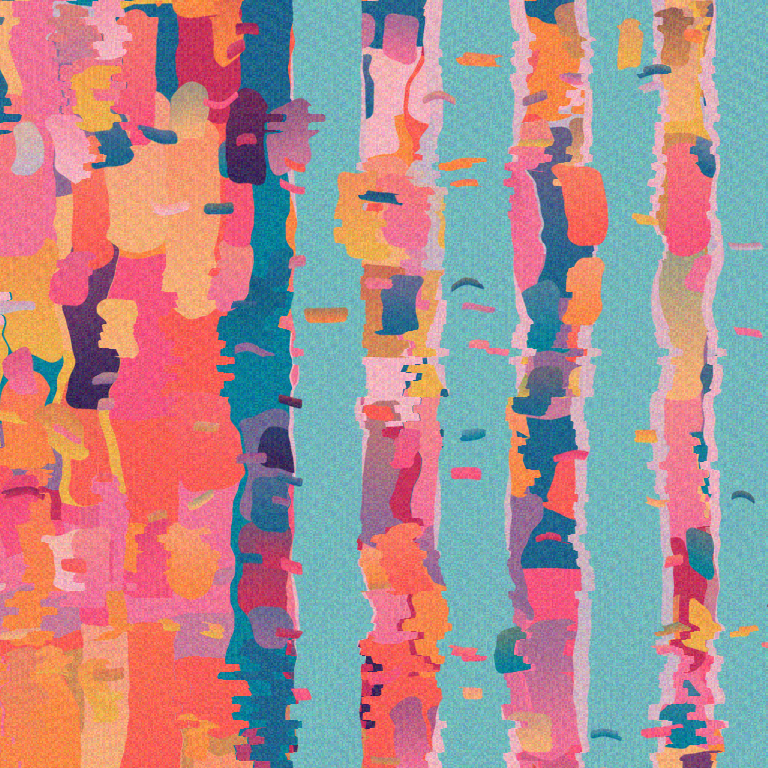
Reproduce this background procedurally as a three.js fragment shader.

```glsl
// Ragged vertical paint strokes in pink, orange and blue between pale teal columns, under fine grain.
varying vec2 vUv;

const vec3 TEAL = vec3(0.45, 0.72, 0.74);
const float TEAL_FIRST = 0.43;      // centre of the first teal column
const float TEAL_STEP = 0.19;       // distance between teal columns
const float TEAL_HALF = 0.044;      // half width of a teal column
const float BLUE_CENTRE = 0.345;    // centre of the band that leans to blue
const float COLUMNS = 13.0;         // columns of the underpaint
const float EDGE = 0.0012;          // softness of the outlines
const float GRAIN = 0.17;           // strength of the grain
const float GRAIN_CELLS = 512.0;    // grains across the canvas

float hash(vec2 p) {
  return fract(sin(dot(p, vec2(127.1, 311.7))) * 43758.545);
}

float noise(vec2 p) {
  vec2 i = floor(p), f = fract(p);
  f = f * f * (3.0 - 2.0 * f);
  return mix(mix(hash(i), hash(i + vec2(1, 0)), f.x),
             mix(hash(i + vec2(0, 1)), hash(i + vec2(1, 1)), f.x), f.y);
}

// Palette ordered from dark blue through pink and orange to pale.
vec3 palette(float h) {
  if (h < 0.06) return vec3(0.03, 0.50, 0.60);
  if (h < 0.12) return vec3(0.12, 0.40, 0.55);
  if (h < 0.15) return vec3(0.24, 0.16, 0.35);
  if (h < 0.21) return vec3(0.58, 0.42, 0.58);
  if (h < 0.26) return vec3(0.78, 0.20, 0.36);
  if (h < 0.34) return vec3(0.96, 0.34, 0.49);
  if (h < 0.46) return vec3(0.94, 0.45, 0.59);
  if (h < 0.52) return vec3(0.79, 0.48, 0.60);
  if (h < 0.60) return vec3(0.98, 0.37, 0.34);
  if (h < 0.67) return vec3(0.98, 0.53, 0.28);
  if (h < 0.71) return vec3(0.83, 0.54, 0.34);
  if (h < 0.77) return vec3(0.93, 0.68, 0.31);
  if (h < 0.87) return vec3(0.96, 0.68, 0.47);
  if (h < 0.95) return vec3(0.95, 0.70, 0.75);
  return vec3(0.78, 0.70, 0.76);
}

// Colour of a stroke: blue near one band, warmer towards the lower left.
vec3 pigment(float h, vec2 centre) {
  float blue = 1.0 - smoothstep(0.025, 0.055, abs(centre.x - BLUE_CENTRE));
  float warm = (1.0 - smoothstep(0.1, 0.45, centre.y)) * (1.0 - step(0.3, centre.x));
  h = mix(h, 0.45 + 0.42 * h, warm);
  return palette(mix(h, h * 0.25, blue));
}

// Wavy outlines plus patches of thin horizontal slits.
vec2 ragged(vec2 p, float seed, float slits) {
  float wave = noise(p * vec2(7.0, 15.0) + seed) - 0.5;
  float ripple = noise(p * vec2(16.0, 55.0) + seed) - 0.5;
  float lift = noise(p * vec2(28.0, 9.0) + seed) - 0.5;
  float patchy = smoothstep(0.53, 0.6, noise(p * vec2(8.0, 13.0) - seed));
  float row = floor(p.y * 95.0);
  float slit = mix(hash(vec2(row, seed)), hash(vec2(row + 1.0, seed)),
                   smoothstep(0.8, 1.0, fract(p.y * 95.0))) - 0.5;
  return p + vec2(0.03 * wave + 0.008 * ripple + slits * patchy * slit, 0.022 * lift);
}

float roundBox(vec2 p, vec2 halfSize, float radius) {
  vec2 d = abs(p) - halfSize + radius;
  return length(max(d, 0.0)) + min(max(d.x, d.y), 0.0) - radius;
}

float cover(float d) {
  return 1.0 - smoothstep(-EDGE, EDGE, d);
}

// Jittered grid of rounded strokes; only the four nearest cells can reach a point.
vec3 strokes(vec3 col, vec2 q, vec2 grid, vec2 size, float density, float seed) {
  vec2 home = floor(q * grid - 0.5);
  for (int i = 0; i < 4; i++) {
    vec2 cell = home + vec2(mod(float(i), 2.0), floor(float(i) * 0.5));
    vec2 key = cell + seed;
    if (hash(key) < density) {
      vec2 jitter = vec2(hash(key + 3.1), hash(key + 5.7)) - 0.5;
      vec2 centre = (cell + 0.5 + 0.4 * jitter) / grid;
      vec2 halfSize = size * (0.6 + 0.7 * vec2(hash(key + 8.3), hash(key + 11.9)));
      vec2 local = q - centre;
      float paint = cover(roundBox(local, halfSize, 0.6 * min(halfSize.x, halfSize.y)));
      if (paint > 0.0) {
        float fade = 0.35 * smoothstep(-halfSize.y, halfSize.y, local.y);
        vec3 low = pigment(hash(key + 17.3), centre);
        col = mix(col, mix(low, pigment(hash(key + 23.9), centre), fade), paint);
      }
    }
  }
  return col;
}

// One column of the underpaint, cut into staggered blocks.
vec3 blocks(float column, float y) {
  float t = y * 5.0 + 5.0 * hash(vec2(column, 2.0));
  float part = floor(t);
  float x = (column + 0.5) / COLUMNS;
  return mix(pigment(hash(vec2(column, part)), vec2(x, y)),
             pigment(hash(vec2(column, part + 1.0)), vec2(x, y)), smoothstep(0.99, 1.0, fract(t)));
}

// Nearest teal column with pale trim along some of its edges.
vec3 tealColumn(vec3 col, vec2 q, vec2 p) {
  float id = clamp(floor((p.x - TEAL_FIRST) / TEAL_STEP + 0.5), 0.0, 3.0);
  float offset = abs(q.x - TEAL_FIRST - TEAL_STEP * id);
  float halfWidth = TEAL_HALF + 0.02 * step(2.5, id);
  float trim = 0.03 * noise(vec2(p.y * 9.0, id * 5.0)) - 0.008;
  vec3 pale = mix(palette(0.9), palette(0.98), noise(vec2(p.y * 5.0, id * 3.0)));
  col = mix(col, pale, cover(offset - halfWidth - trim));
  return mix(col, TEAL, cover(offset - halfWidth));
}

void main() {
  vec2 coarse = ragged(vUv, 3.0, 0.04);
  vec2 fine = ragged(vUv, 29.0, 0.03);
  float t = coarse.x * COLUMNS;
  vec3 col = mix(blocks(floor(t), coarse.y), blocks(floor(t) + 1.0, coarse.y),
                 smoothstep(0.975, 1.0, fract(t)));
  col = strokes(col, coarse, vec2(13.0, 6.0), vec2(0.034, 0.100), 0.75, 13.0);
  col = strokes(col, fine, vec2(18.0, 13.0), vec2(0.022, 0.038), 0.32, 29.0);
  col = tealColumn(col, mix(vUv, fine, 0.6), vUv);
  col = strokes(col, coarse, vec2(14.0, 9.0), vec2(0.024, 0.050), 0.08, 71.0);
  col = strokes(col, fine, vec2(17.0, 36.0), vec2(0.018, 0.007), 0.09, 83.0);
  // Coloured grain.
  vec2 g = floor(vUv * GRAIN_CELLS);
  vec3 grain = vec3(hash(g), hash(g + 71.3), hash(g + 153.7)) - 0.5;
  gl_FragColor = vec4(clamp(col + GRAIN * grain, 0.0, 1.0), 1.0);
}
```
